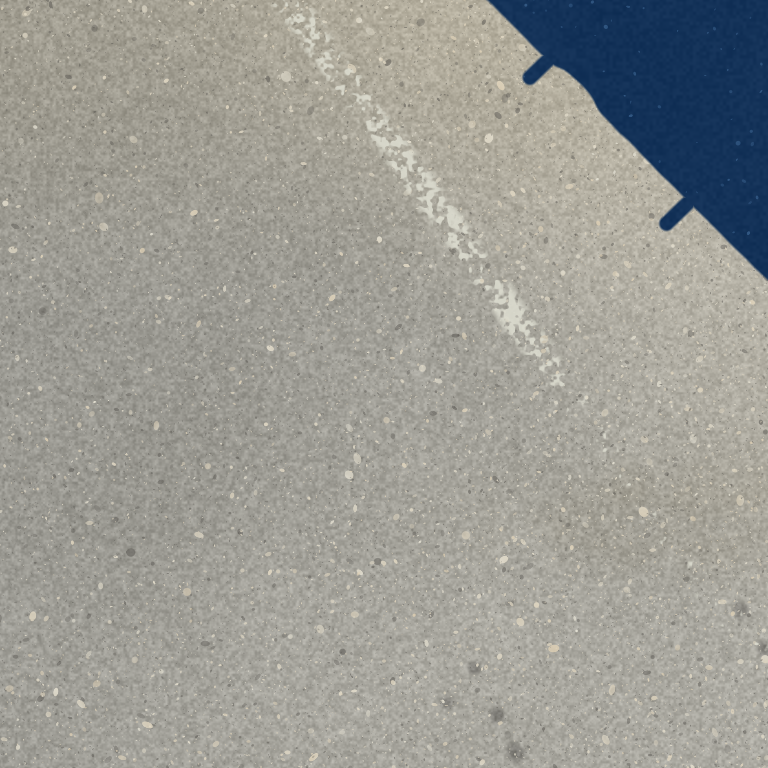
A Shadertoy shader for this texture:

```glsl
// Sunlit concrete with scattered stone chips, a worn diagonal paint stripe
// and a deep blue shadow with two tabs across the upper right corner.
// Layered hash cells make the chips; distance functions shape the shadow.

vec4 hash4(vec2 p) {
    vec4 q = fract(p.xyxy * vec4(0.1031, 0.1030, 0.0973, 0.1099));
    q += dot(q, q.wzxy + 33.33);
    return fract((q.xxyz + q.yzzw) * q.zywx);
}

float valueNoise(vec2 p) {
    vec2 i = floor(p), f = fract(p);
    f = f * f * (3.0 - 2.0 * f);
    float low = mix(hash4(i).x, hash4(i + vec2(1, 0)).x, f.x);
    float high = mix(hash4(i + vec2(0, 1)).x, hash4(i + vec2(1, 1)).x, f.x);
    return mix(low, high, f.y);
}

float fbm(vec2 p) {
    float sum = 0.0, weight = 0.5;
    for (int i = 0; i < 4; i++) {
        sum += weight * valueNoise(p);
        p = mat2(1.6, 1.2, -1.2, 1.6) * p + 7.3;
        weight *= 0.5;
    }
    return sum / 0.9375;
}

mat2 rotation(float a) {
    return mat2(cos(a), sin(a), -sin(a), cos(a));
}

// At most one randomly turned oval chip per cell; returns its coverage.
float chips(vec2 p, float cells, float chance, float salt) {
    vec2 q = rotation(salt) * p * cells + salt * 17.0;
    vec2 id = floor(q);
    vec4 shape = hash4(id + 100.0), pick = hash4(id + 351.0);
    vec2 d = rotation(6.283 * shape.z) * (fract(q) - 0.5 - 0.45 * (shape.xy - 0.5));
    d.y *= 1.0 + 1.2 * shape.w;
    float radius = mix(0.09, 0.25, pick.y * pick.y);
    float soft = 0.7 * cells / iResolution.y;
    float cover = 1.0 - smoothstep(radius - soft, radius + soft, length(d));
    return cover * step(pick.x, chance) * mix(0.45, 1.0, pick.z);
}

float segmentDistance(vec2 p, vec2 a, vec2 b) {
    vec2 pa = p - a, ba = b - a;
    return length(pa - ba * clamp(dot(pa, ba) / dot(ba, ba), 0.0, 1.0));
}

// Negative inside the shadow.
float shadowDistance(vec2 p) {
    float along = (p.x - p.y + 0.135) / 0.05;
    float d = (1.634 - p.x - p.y) * 0.7071 + 0.008 * exp(-along * along * along * along);
    d += 0.002 * (valueNoise(p * 45.0) - 0.5);
    for (int i = 0; i < 2; i++) {
        vec2 root = vec2(0.717, 0.925) + float(i) * vec2(0.178, -0.190);
        d = min(d, segmentDistance(p, root, root - vec2(0.027, 0.026)) - 0.0095);
    }
    return d;
}

float bump(float x, float center, float width) {
    float t = (x - center) / width;
    return exp(-t * t);
}

// Worn coverage of the stripe, strongest in a few patches along its length.
float paintCoverage(vec2 p) {
    vec2 start = vec2(0.375, 1.0), run = vec2(0.38, -0.53);
    vec2 dir = normalize(run);
    float t = dot(p - start, dir) / length(run);
    float side = dot(p - start, vec2(-dir.y, dir.x));
    float wear = 0.34 * bump(t, 0.08, 0.09) + 0.36 * bump(t, 0.38, 0.13)
               + 0.34 * bump(t, 0.56, 0.10) + 0.60 * bump(t, 0.765, 0.045)
               + 0.22 * bump(t, 0.87, 0.08) + 0.10 * bump(t, 0.25, 0.15);
    float band = 1.0 - smoothstep(0.011, 0.026, abs(side + 0.006 * (valueNoise(p * 30.0) - 0.5)));
    float grain = 0.6 * valueNoise(p * 150.0) + 0.4 * valueNoise(p.yx * 260.0 + 9.0);
    return band * smoothstep(0.68, 0.92, grain + 0.75 * wear);
}

void mainImage(out vec4 fragColor, in vec2 fragCoord) {
    vec2 p = fragCoord / iResolution.y;

    // Broad tone of the concrete: darker at left, pale beside the shadow.
    vec3 color = mix(vec3(0.605, 0.600, 0.572), vec3(0.645, 0.638, 0.606),
                     smoothstep(0.15, 0.9, p.x + 0.25 * (1.0 - p.y)));
    color += vec3(0.055, 0.048, 0.035) * smoothstep(1.05, 1.6, p.x + p.y);
    color += vec3(0.020, 0.010, -0.012) * smoothstep(0.55, 1.0, p.y);
    color += 0.022 * smoothstep(0.45, 0.0, p.y);
    color += 0.045 * (fbm(p * 6.0) - 0.5);

    // Brown smudges and small stains at the lower right.
    float smudge = bump(p.x, 0.84, 0.2) * bump(p.y, 0.33, 0.07) * fbm(p * 22.0);
    color -= vec3(0.05, 0.06, 0.08) * smudge;
    vec3 stains[6] = vec3[6](vec3(0.647, 0.068, 0.013), vec3(0.582, 0.085, 0.011),
        vec3(0.618, 0.130, 0.010), vec3(0.672, 0.020, 0.014),
        vec3(0.964, 0.206, 0.012), vec3(0.998, 0.154, 0.012));
    for (int i = 0; i < 6; i++) {
        float d = length(p - stains[i].xy) + 0.012 * (fbm(p * 60.0) - 0.5);
        color -= vec3(0.15, 0.15, 0.14) * (1.0 - smoothstep(0.3, 1.2, d / stains[i].z));
    }

    // Fine grain, then dark grit and pale chips from large to small.
    color += 0.11 * (valueNoise(p * 240.0) - 0.5) + 0.07 * (valueNoise(p * 420.0 + 5.0) - 0.5);
    float density = mix(0.45, 1.0, smoothstep(0.3, 1.1, p.x + 0.55 * (1.0 - p.y)));
    for (int i = 0; i < 4; i++) {
        float k = float(i), cells = 34.0 * pow(1.75, k);
        color = mix(color, vec3(0.36, 0.35, 0.33), 0.55 * chips(p, cells * 1.2, 0.12, k + 5.3));
        vec3 stone = mix(vec3(0.90, 0.89, 0.84), vec3(0.86, 0.80, 0.69), valueNoise(p * 40.0 + k));
        color = mix(color, stone, 0.9 * chips(p, cells, (0.24 - 0.02 * k) * density, k + 0.6));
    }
    color = mix(color, vec3(0.86, 0.86, 0.81), 0.9 * paintCoverage(p));

    // Blue shadow with faint grain and rare chips.
    vec3 shade = vec3(0.075, 0.195, 0.345) + 0.035 * (valueNoise(p * 230.0) - 0.5);
    shade += 0.025 * (fbm(p * 9.0) - 0.5);
    shade += vec3(0.13, 0.16, 0.18) * chips(p, 75.0, 0.12, 2.4);
    float soft = 0.0015 + 0.5 / iResolution.y;
    color = mix(shade, color, smoothstep(-soft, soft, shadowDistance(p)));
    fragColor = vec4(clamp(color, 0.0, 1.0), 1.0);
}
```
